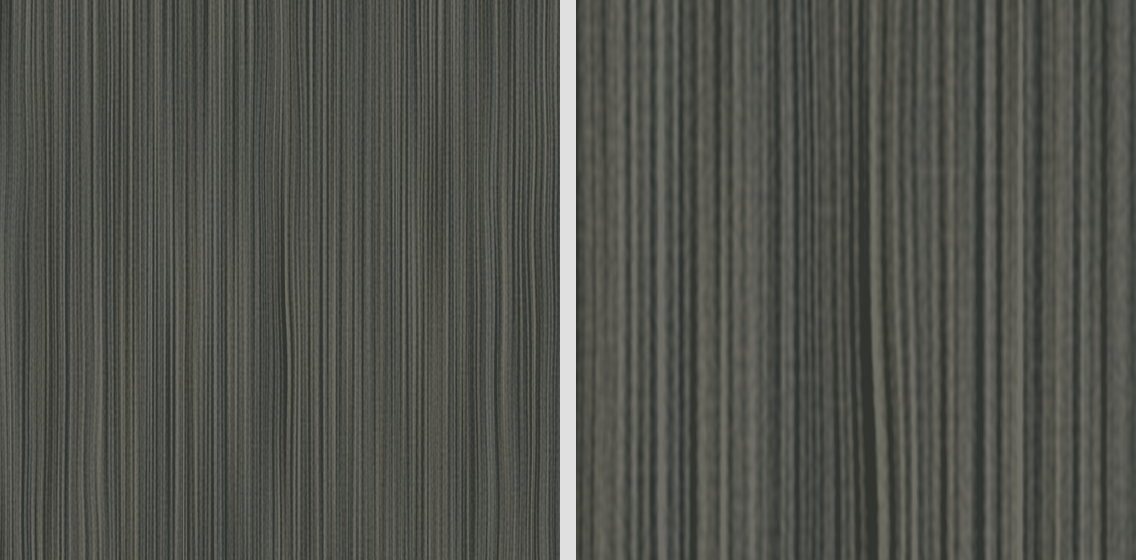
Left, the full canvas; right, a detail of the centre.
Give the GLSL for this texture, as a Shadertoy shader.

```glsl
#define DARK vec3(0.194, 0.207, 0.189)
#define LIGHT vec3(0.432, 0.430, 0.397)
#define WARM_TINT vec3(0.010, 0.002, -0.010)
#define BAND_AMOUNT 0.21
#define STREAK_AMOUNT 0.25
#define RING_AMOUNT 0.18
#define LINE_AMOUNT 0.74
#define HAIR_AMOUNT 0.54
#define FIBRE_AMOUNT 0.22
#define WAVE_HEIGHT 0.009
#define SPACING_VARIATION 0.012

// Unit gradient chosen by an integer hash of the lattice cell
vec2 gradientAt(vec2 cell) {
    uvec2 q = uvec2(ivec2(cell)) * uvec2(1597334673u, 3812015801u);
    uint h = (q.x ^ q.y) * 1597334673u;
    h = (h ^ (h >> 15)) * 2246822519u;
    h ^= h >> 13;
    float angle = float(h & 65535u) * 6.2831853 / 65536.0;
    return vec2(cos(angle), sin(angle));
}

float gradientNoise(vec2 p) {
    vec2 cell = floor(p);
    vec2 f = p - cell;
    vec2 u = f * f * f * (f * (f * 6.0 - 15.0) + 10.0);
    float a = dot(gradientAt(cell), f);
    float b = dot(gradientAt(cell + vec2(1, 0)), f - vec2(1, 0));
    float c = dot(gradientAt(cell + vec2(0, 1)), f - vec2(0, 1));
    float d = dot(gradientAt(cell + vec2(1, 1)), f - vec2(1, 1));
    return mix(mix(a, b, u.x), mix(c, d, u.x), u.y);
}

// Bends the grain in some strips and varies the spacing of the lines
vec2 bendGrain(vec2 p) {
    float strip = smoothstep(-0.05, 0.3, gradientNoise(vec2(p.x * 9.0, p.y * 0.5 + 3.4)));
    float wave = gradientNoise(vec2(p.x * 12.0 + 5.3, p.y * 3.6 + 7.1));
    float spacing = gradientNoise(vec2(p.x * 11.0 + 11.7, 20.4));
    p.x += WAVE_HEIGHT * strip * wave + SPACING_VARIATION * spacing;
    return p;
}

// Closely packed growth lines with uneven gaps and strength
float growthRings(vec2 p) {
    float drift = gradientNoise(p * vec2(45.0, 0.6) + vec2(7.7, 12.4));
    float strength = 1.0 + 1.4 * gradientNoise(p * vec2(14.0, 0.9) + vec2(3.1, 18.6));
    return strength * sin(6.2831853 * (p.x * 128.0 + 1.3 * drift));
}

vec3 woodColor(vec2 uv) {
    vec2 p = bendGrain(uv);

    // Broad shading and grain lines, from wide to hair thin
    float bands = 0.6 * gradientNoise(p * vec2(12.0, 2.2) + vec2(2.3, 31.3))
                + 0.8 * gradientNoise(p * vec2(35.0, 1.6) + vec2(6.1, 42.6));
    float streaks = gradientNoise(p * vec2(105.0, 1.0) + vec2(1.7, 53.4));
    float lines = gradientNoise(p * vec2(195.0, 1.1) + vec2(8.9, 64.2));
    float hairs = gradientNoise(p * vec2(300.0, 1.6) + vec2(4.4, 75.7));

    // Short fibres break up the long lines
    float fibres = gradientNoise(uv * vec2(280.0, 130.0) + vec2(3.6, 86.1));

    float tone = 0.465 + BAND_AMOUNT * bands + STREAK_AMOUNT * streaks
               + RING_AMOUNT * growthRings(p) + LINE_AMOUNT * lines
               + HAIR_AMOUNT * hairs + FIBRE_AMOUNT * fibres;
    float warmth = gradientNoise(p * vec2(48.0, 0.7) + vec2(9.2, 97.3));
    return mix(DARK, LIGHT, clamp(tone, 0.0, 1.0)) + WARM_TINT * warmth;
}

void mainImage(out vec4 fragColor, in vec2 fragCoord) {
    // Two samples across the grain smooth the line edges
    vec2 halfStep = vec2(0.2, 0.0);
    vec3 color = woodColor((fragCoord - halfStep) / iResolution.y)
               + woodColor((fragCoord + halfStep) / iResolution.y);
    fragColor = vec4(0.5 * color, 1.0);
}
```
